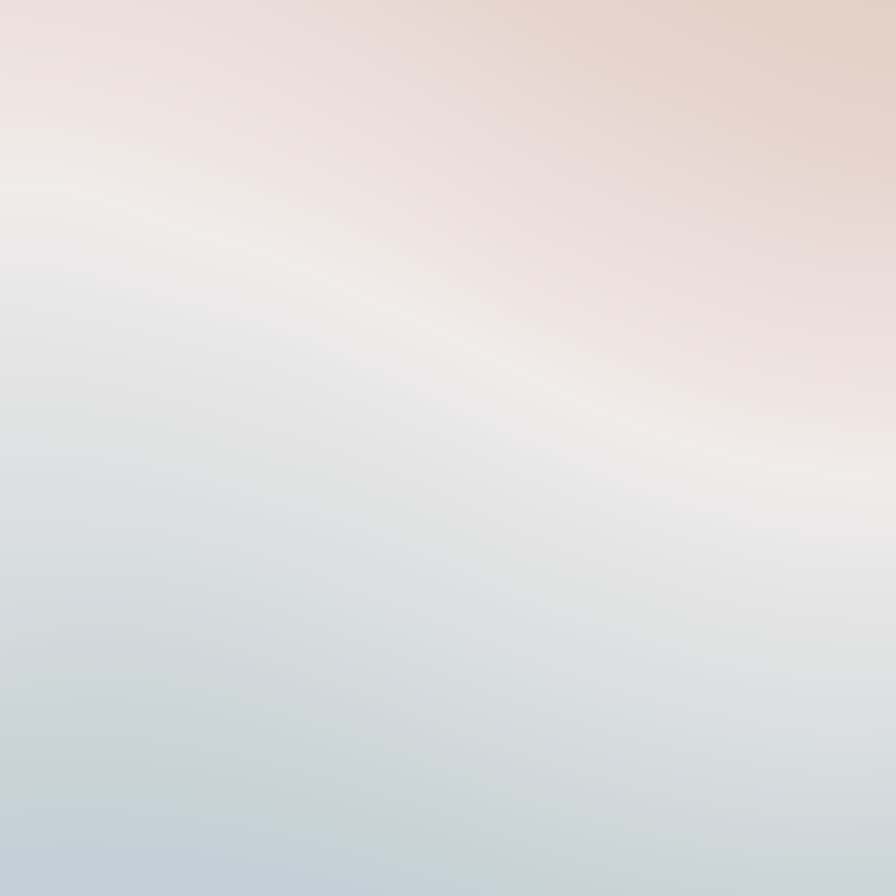
Write a three.js fragment shader that draws this background.

```glsl
// A soft diagonal haze: cool blue-grey below, a pale ridge, warm peach above.
// Height is measured from an S-shaped ridge line, gently warped by value noise
// and softly terraced, then mapped through a colour ramp.

varying vec2 vUv;

// Sine-free hash of a lattice cell, 0 to 1
float hash(vec2 cell) {
  vec3 p = fract(vec3(cell.xyx) * 0.1031);
  p += dot(p, p.yzx + 33.33);
  return fract((p.x + p.y) * p.z);
}

float valueNoise(vec2 p) {
  vec2 cell = floor(p);
  vec2 f = fract(p);
  vec2 w = f * f * (3.0 - 2.0 * f);
  float low = mix(hash(cell), hash(cell + vec2(1.0, 0.0)), w.x);
  float high = mix(hash(cell + vec2(0.0, 1.0)), hash(cell + vec2(1.0)), w.x);
  return mix(low, high, w.y);
}

// Two octaves, centred on zero
float ripple(vec2 p) {
  float sum = 0.0;
  float amplitude = 0.65;
  for (int i = 0; i < 2; i++) {
    sum += amplitude * (valueNoise(p) - 0.5);
    p = p * 2.0 + 17.0;
    amplitude *= 0.5;
  }
  return sum;
}

// Signed height above the ridge; contours tighten towards the right
float ridgeHeight(vec2 uv, float leftLevel, float rightLevel) {
  float ridge = mix(leftLevel, rightLevel, smoothstep(0.0, 1.0, uv.x));
  return (uv.y - ridge) / mix(1.0, 0.76, uv.x);
}

// Rounds a slope into faint steps without hard edges
float softTerrace(float height, float stepSize, float strength) {
  float level = height / stepSize;
  float rounded = floor(level) + smoothstep(0.15, 0.85, fract(level));
  return mix(height, rounded * stepSize, strength);
}

vec3 rampTo(vec3 below, vec3 above, float start, float end, float height) {
  return mix(below, above, clamp((height - start) / (end - start), 0.0, 1.0));
}

vec3 hazeColor(float height) {
  vec3 deepBlue = vec3(0.768, 0.816, 0.842);
  vec3 slate = vec3(0.802, 0.836, 0.846);
  vec3 mist = vec3(0.850, 0.869, 0.878);
  vec3 silver = vec3(0.890, 0.891, 0.890);
  vec3 pearl = vec3(0.914, 0.909, 0.911);
  vec3 ivory = vec3(0.941, 0.925, 0.917);
  vec3 blush = vec3(0.933, 0.894, 0.882);
  vec3 rose = vec3(0.920, 0.867, 0.855);
  vec3 peach = vec3(0.904, 0.838, 0.812);
  vec3 sand = vec3(0.890, 0.812, 0.773);

  vec3 color = rampTo(deepBlue, slate, -0.74, -0.57, height);
  color = rampTo(color, mist, -0.57, -0.39, height);
  color = rampTo(color, silver, -0.39, -0.21, height);
  color = rampTo(color, pearl, -0.21, -0.10, height);
  color = rampTo(color, ivory, -0.10, 0.01, height);
  color = rampTo(color, blush, 0.01, 0.13, height);
  color = rampTo(color, rose, 0.13, 0.29, height);
  color = rampTo(color, peach, 0.29, 0.47, height);
  return rampTo(color, sand, 0.47, 0.71, height);
}

void main() {
  // Contour shape
  float height = ridgeHeight(vUv, 0.78, 0.46);
  height += 0.03 * ripple(vec2(vUv.x * 5.0, height * 4.0 + 8.0));

  // Faint bands and colour
  height = softTerrace(height, 0.036, 0.5);
  gl_FragColor = vec4(hazeColor(height), 1.0);
}
```
